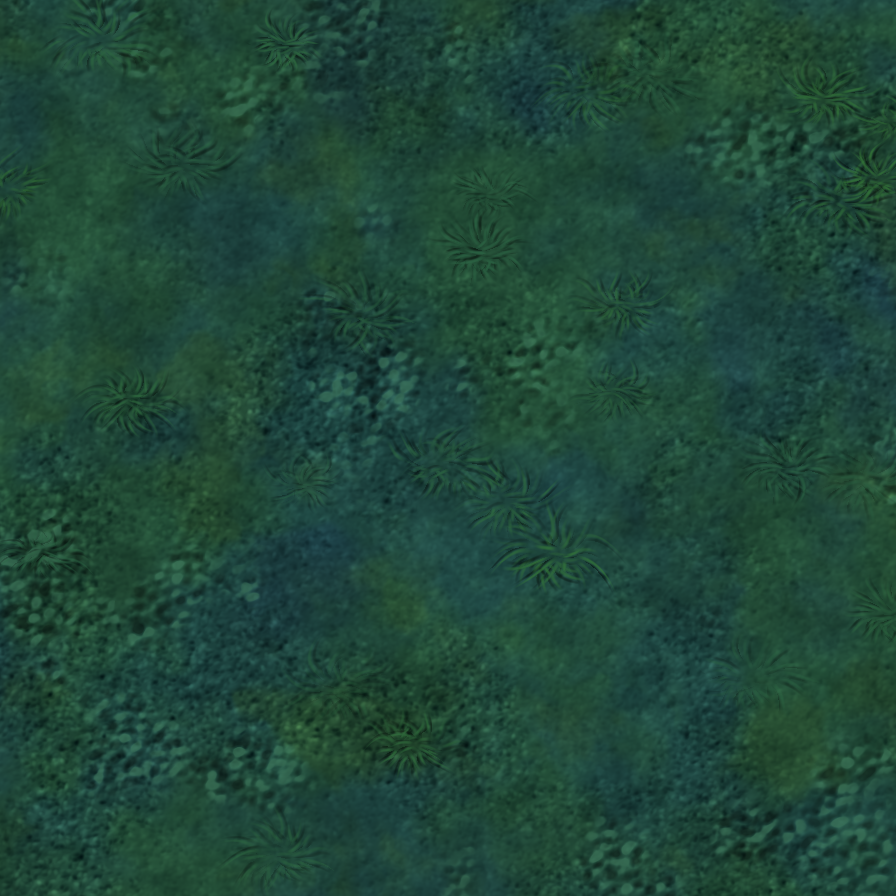
A Shadertoy shader for this texture:

```glsl
// Dark mossy meadow floor with mottled teal shade, leafy grain and wispy grass tufts.

const float TAU = 6.2831853;
const int TUFT_COUNT = 28;
const vec2 LIGHT_DIR = vec2(-0.5, 0.85);

const vec3 TEAL = vec3(0.114, 0.266, 0.250);
const vec3 MOSS = vec3(0.132, 0.296, 0.208);
const vec3 DEEP_BLUE = vec3(0.098, 0.215, 0.275);
const vec3 OLIVE = vec3(0.165, 0.305, 0.175);
const vec3 LEAF_GREY = vec3(0.200, 0.375, 0.285);
const vec3 BLADE_TEAL = vec3(0.170, 0.400, 0.275);
const vec3 BLADE_GREEN = vec3(0.215, 0.490, 0.200);
const vec3 SHADE_TINT = vec3(1.25, 0.92, 0.85);

vec2 hash22(vec2 p) {
    vec3 q = fract(p.xyx * vec3(0.1031, 0.1030, 0.0973));
    q += dot(q, q.yzx + 33.33);
    return fract((q.xx + q.yz) * q.zy);
}

// Smooth cellular noise: random cell values blended by distance.
float softCells(vec2 p) {
    vec2 cell = floor(p);
    float total = 0.0005, weights = 0.001;
    for (int y = -1; y <= 1; y++)
    for (int x = -1; x <= 1; x++) {
        vec2 id = cell + vec2(x, y);
        vec2 away = id + 0.15 + 0.7 * hash22(id) - p;
        float w = max(0.0, 1.0 - dot(away, away));
        w *= w * w;
        total += w * hash22(id + 71.0).x;
        weights += w;
    }
    return total / weights;
}

float clouds(vec2 p) {
    float sum = 0.0, gain = 0.5;
    for (int i = 0; i < 4; i++) {
        sum += gain * softCells(p);
        p = mat2(1.6, 1.2, -1.2, 1.6) * p + 17.3;
        gain *= 0.55;
    }
    return sum / 1.01;
}

// Overlapping light and dark leaf strokes at random angles, lit from one side.
float leafStrokes(vec2 p, float stretch, float relief) {
    vec2 cell = floor(p);
    float sum = 0.0;
    for (int y = -1; y <= 1; y++)
    for (int x = -1; x <= 1; x++) {
        vec2 id = cell + vec2(x, y);
        vec2 away = p - id - hash22(id);
        vec2 rnd = hash22(id + 39.0);
        vec2 axis = vec2(cos(TAU * rnd.x), sin(TAU * rnd.x));
        vec2 leaf = vec2(dot(away, axis), stretch * dot(away, vec2(-axis.y, axis.x)));
        float w = max(0.0, 1.0 - 1.3 * dot(leaf, leaf));
        sum += w * w * (2.0 * rnd.y - 1.0 + relief * dot(away, LIGHT_DIR));
    }
    return sum;
}

// One fan of thin blades: x is the lit blade, y its shadow.
vec2 bladeFan(vec2 q, float count, float seed) {
    float bend = 1.3 * hash22(vec2(seed, 3.0)).x - 0.45;
    q.y += bend * q.x * q.x;
    float r = length(q);
    float sector = (atan(q.y, q.x) + 0.25 * sin(4.0 * r + seed)) / TAU * count;
    vec2 id = vec2(mod(floor(sector), count), seed);
    vec2 rnd = hash22(id), tone = hash22(id + 17.0);
    float across = (fract(sector) - 0.5 - 0.5 * (rnd.x - 0.5)) * TAU / count * r;
    float along = r / ((0.45 + 0.55 * rnd.y) * (q.y < 0.0 ? 0.8 : 1.0));
    float width = 0.03 * max(0.0, 1.0 - along) + 0.03;
    float start = 0.1 + 0.3 * tone.y;
    float fade = smoothstep(start, start + 0.25, along) * (1.0 - smoothstep(0.6, 1.0, along));
    vec2 dist = abs(vec2(across, across + 0.07));
    return fade * (0.25 + 0.75 * tone.x) * (1.0 - smoothstep(vec2(0.1 * width), vec2(width), dist));
}

vec3 addTuft(vec3 ground, vec2 q, vec2 look, float seed) {
    if (dot(q, q) > 2.5) return ground;
    vec2 fan = bladeFan(q, 15.0, seed);
    fan = max(fan, bladeFan(q + vec2(0.16, -0.08), 13.0, seed + 50.0));
    fan = max(fan, bladeFan(q - vec2(0.18, 0.05), 12.0, seed + 90.0));
    float core = exp(-5.0 * dot(q, q));
    float strength = mix(0.45, 1.0, look.y);
    vec3 blade = mix(BLADE_TEAL, BLADE_GREEN, look.x);
    ground = mix(ground, blade, 0.14 * strength * core);
    ground *= 1.0 - strength * (0.5 * fan.y + 0.12 * core);
    return mix(ground, blade, 0.85 * strength * fan.x);
}

void mainImage(out vec4 fragColor, in vec2 fragCoord) {
    vec2 uv = fragCoord / iResolution.y;

    // Mottled ground colour
    vec3 col = mix(TEAL, MOSS, smoothstep(0.3, 0.7, clouds(uv * 6.0)));
    col = mix(col, DEEP_BLUE, 0.5 * smoothstep(0.56, 0.8, clouds(uv * 5.0 + 31.0)));
    col = mix(col, OLIVE, 0.5 * smoothstep(0.56, 0.8, clouds(uv * 8.0 + 57.0)));
    col *= 1.0 + 0.3 * (clouds(uv * 10.0 + 83.0) - 0.5);
    col *= 1.0 + 0.4 * SHADE_TINT * (clouds(uv * 28.0 + 23.0) - 0.5);

    // Fine leafy grain, stronger and darker in rough patches
    float rough = smoothstep(0.38, 0.68, clouds(uv * 7.0 + 112.0));
    float grain = 0.6 * leafStrokes(uv * 88.0, 1.6, 2.0) + 0.55 * leafStrokes(uv * 150.0 + 9.0, 1.5, 2.0);
    col *= 1.0 + SHADE_TINT * (mix(0.17, 0.46, rough) * grain - 0.07 * rough);

    // Clumps of pale rounded leaves
    float clump = smoothstep(0.58, 0.76, clouds(uv * 9.0 + 140.0));
    float leaves = leafStrokes(uv * 78.0 + 4.0, 1.15, 2.5);
    col = mix(col, LEAF_GREY, clump * 0.6 * smoothstep(-0.1, 0.8, leaves));
    col *= 1.0 + 0.4 * clump * clamp(leaves, -0.9, 0.5);

    // Scattered grass tufts
    for (int i = 0; i < TUFT_COUNT; i++) {
        float n = float(i);
        vec2 jitter = hash22(vec2(n, 5.0)), look = hash22(vec2(n, 23.0));
        vec2 root = fract(vec2(0.755, 0.570) * n + 0.4 * jitter);
        float size = mix(0.048, 0.076, hash22(vec2(n, 41.0)).x);
        col = addTuft(col, (uv - root) / (size * vec2(1.1, 0.9)), look, n);
    }

    fragColor = vec4(clamp(col, 0.0, 1.0), 1.0);
}
```
